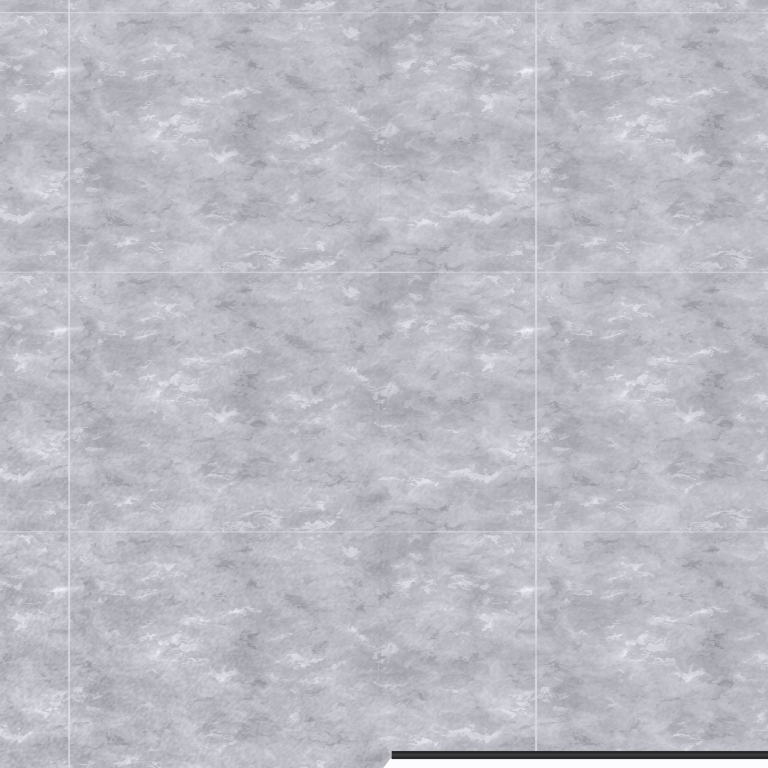
Give the GLSL for this texture, as a WebGL 2 fragment shader.

```glsl
#version 300 es
precision highp float;
// Cloudy grey stone panels with thin pale joints and faint inner seams.
// Wrapping gradient noise gives every panel the same flaky mottling; a fine
// unrepeated grain covers the wall, and a dark trim sits at the lower right.
uniform vec2 u_resolution;
out vec4 fragColor;

const vec2 PANEL_SIZE = vec2(0.608, 0.338);
const vec2 PANEL_ORIGIN = vec2(0.090, 0.3075);
const vec3 STONE_TINT = vec3(-0.006, -0.004, 0.026);
const vec3 JOINT_COLOR = vec3(0.87, 0.87, 0.90);
const vec3 TRIM_COLOR = vec3(0.19, 0.19, 0.20);
const vec3 FLOOR_COLOR = vec3(0.99, 0.99, 1.0);

// Unit gradient from an integer hash of a lattice point
vec2 latticeGradient(vec2 point, vec2 period, float seed) {
    uvec2 q = uvec2(floor(mod(point + 0.5, period)));
    uint h = q.x * 1597u + q.y * 51749u + uint(seed) * 7919u;
    h = (h ^ (h >> 15)) * 73244475u;
    h = (h ^ (h >> 13)) * 73244475u;
    h ^= h >> 16;
    float angle = float(h & 65535u) / 65536.0 * 6.28318;
    return vec2(cos(angle), sin(angle));
}

// Gradient noise that wraps after the given number of lattice steps
float gradientNoise(vec2 p, vec2 period, float seed) {
    vec2 i = floor(p), f = p - i;
    vec2 e = vec2(1.0, 0.0);
    vec2 w = f * f * f * (f * (f * 6.0 - 15.0) + 10.0);
    float a = dot(latticeGradient(i, period, seed), f);
    float b = dot(latticeGradient(i + e.xy, period, seed), f - e.xy);
    float c = dot(latticeGradient(i + e.yx, period, seed), f - e.yx);
    float d = dot(latticeGradient(i + e.xx, period, seed), f - e.xx);
    return mix(mix(a, b, w.x), mix(c, d, w.x), w.y);
}

float fractalNoise(vec2 cell, vec2 period, int octaves, float gain, float seed) {
    float sum = 0.0, weight = 1.0;
    for (int k = 0; k < octaves; k++) {
        sum += weight * gradientNoise(cell * period, period, seed + float(k));
        period *= 2.0;
        weight *= gain;
    }
    return sum;
}

// Soft elliptical stain, wrapped at the panel borders
float stain(vec2 cell, vec2 center, vec2 radius) {
    vec2 d = (fract(cell - center + 0.5) - 0.5) / radius;
    return exp(-dot(d, d));
}

float stripe(float dist, float halfWidth, float soft) {
    return 1.0 - smoothstep(halfWidth - soft, halfWidth + soft, abs(dist));
}

// Brightness of the stone inside one panel
float stoneTone(vec2 cell) {
    vec2 warp = vec2(fractalNoise(cell, vec2(8.0, 7.0), 5, 0.65, 11.0),
                     fractalNoise(cell, vec2(8.0, 7.0), 5, 0.65, 23.0));
    vec2 p = cell + warp * vec2(0.030, 0.030);
    float clouds = fractalNoise(p, vec2(6.0, 5.0), 5, 0.72, 31.0);
    float patches = fractalNoise(p, vec2(7.0, 7.0), 3, 0.6, 47.0);
    float flakes = fractalNoise(p, vec2(17.0, 20.0), 4, 0.75, 59.0);
    float tone = 0.743 + 0.088 * clouds + 0.030 * flakes;

    // Ragged pale flakes and dark pits, gathered into patches
    tone += 0.085 * smoothstep(0.05, 0.5, flakes) * smoothstep(-0.05, 0.4, patches);
    tone -= 0.070 * smoothstep(0.1, 0.6, -flakes) * smoothstep(-0.1, 0.4, -patches);

    // Broad shadows, one pale bloom and a scratch across the side joint
    tone -= 0.060 * stain(p, vec2(0.645, 0.90), vec2(0.11, 0.09));
    tone -= 0.035 * stain(p, vec2(0.66, 0.55), vec2(0.06, 0.16));
    tone -= 0.050 * stain(p, vec2(0.32, 0.27), vec2(0.05, 0.12));
    tone -= 0.040 * stain(p, vec2(0.10, 0.38), vec2(0.09, 0.07));
    tone += 0.050 * stain(p, vec2(0.33, 0.43), vec2(0.07, 0.05));
    tone += 0.090 * stain(cell + warp * 0.018, vec2(0.98, 0.78), vec2(0.055, 0.009));
    return tone;
}

void main() {
    vec2 uv = gl_FragCoord.xy / u_resolution;
    float soft = 0.75 / min(u_resolution.x, u_resolution.y);
    vec2 panel = (uv - PANEL_ORIGIN) / PANEL_SIZE;
    vec2 cell = fract(panel);

    // Stone with slanted grain, rougher toward the lower left
    vec2 slanted = vec2(uv.x + uv.y, uv.y - uv.x + 1.0) * vec2(110.0, 190.0);
    float grain = gradientNoise(slanted, vec2(512.0), 71.0);
    float roughness = mix(0.070, 0.030, smoothstep(0.0, 0.9, length(uv)));
    vec3 color = stoneTone(cell) + roughness * grain + STONE_TINT;

    // Faint, broken seams at the thirds of each panel
    float wear = 0.5 + gradientNoise(uv * vec2(9.0, 23.0), vec2(64.0), 83.0);
    for (int k = 1; k < 3; k++) {
        float seamDistance = (cell.x - float(k) / 3.0) * PANEL_SIZE.x;
        color -= 0.020 * float(k) * wear * stripe(seamDistance, 0.0006, soft);
    }

    // Pale joints, the upright ones slightly wider, both unevenly worn
    vec2 jointDistance = (fract(panel + 0.5) - 0.5) * PANEL_SIZE;
    float upright = stripe(jointDistance.x, 0.0013, soft) * (0.55 + 0.4 * wear);
    float level = stripe(jointDistance.y, 0.0007, soft) * (0.45 + 0.5 * wear);
    color = mix(color, JOINT_COLOR, max(upright, level));

    // White floor with a slanted end, below a rounded dark trim
    float floorMask = smoothstep(-soft, soft, uv.x - 0.499 - 0.75 * uv.y)
                    * smoothstep(-soft, soft, 0.0125 - uv.y);
    color = mix(color, FLOOR_COLOR, floorMask);
    float trimY = uv.y - 0.0169;
    float trimMask = stripe(trimY, 0.0052, soft) * smoothstep(-soft, soft, uv.x - 0.510);
    vec3 trim = TRIM_COLOR * mix(1.25, 0.6, smoothstep(0.0, 0.005, abs(trimY)));
    color = mix(color, trim, trimMask);

    fragColor = vec4(clamp(color, 0.0, 1.0), 1.0);
}
```
